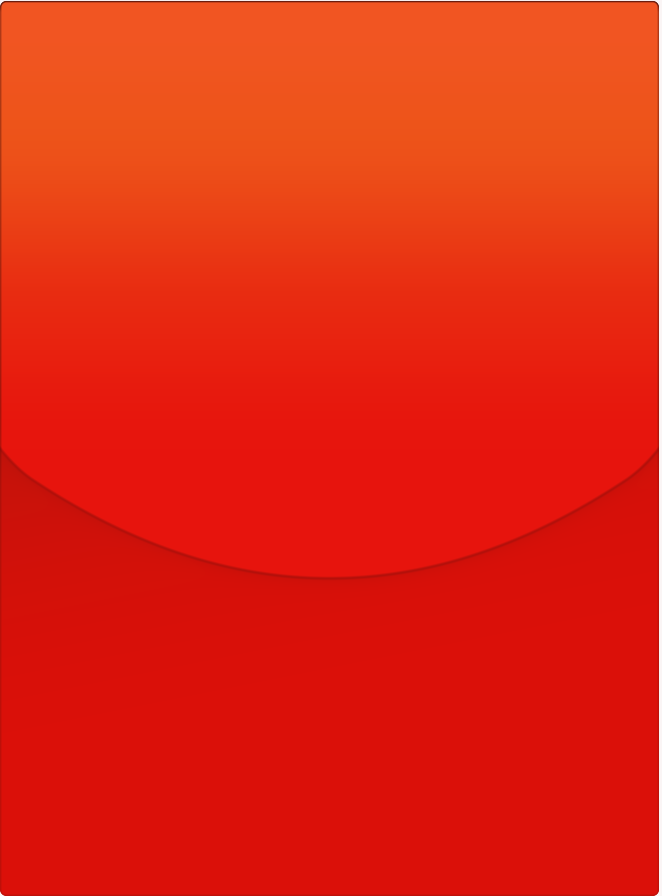
Write a Shadertoy shader that draws this background.

```glsl
const vec3 PAPER = vec3(0.98, 0.96, 0.96);
const vec3 FLAP_TOP = vec3(0.945, 0.335, 0.135);
const vec3 FLAP_ORANGE = vec3(0.93, 0.328, 0.10);
const vec3 FLAP_MIDDLE = vec3(0.912, 0.19, 0.07);
const vec3 FLAP_RED = vec3(0.906, 0.08, 0.05);
const vec3 POCKET_DARK = vec3(0.77, 0.072, 0.04);
const vec3 POCKET_RED = vec3(0.86, 0.062, 0.035);
const vec3 SEAM_COLOR = vec3(0.66, 0.06, 0.04);
const vec3 RIM_COLOR = vec3(0.30, 0.06, 0.03);

// Lengths are fractions of the canvas height unless noted.
const float CARD_RIGHT = 0.9955;    // fraction of the canvas width
const float CARD_TOP = 0.999;
const float CORNER_RADIUS = 0.007;
const float RIM_WIDTH = 0.0016;
const float FLAP_TIP = 0.3545;
const float FLAP_RISE = 0.1354;
const float FLAP_SHOULDER = 0.0095; // extra lift close to the sides
const float SEAM_WIDTH = 0.0018;
const float SHADOW_WIDTH = 0.007;
const float SHADOW_STRENGTH = 0.25;
const float SHADE_TILT = 0.2;

float roundedBox(vec2 p, vec2 halfSize, float radius) {
    vec2 q = abs(p) - halfSize + radius;
    return length(max(q, 0.0)) + min(max(q.x, q.y), 0.0) - radius;
}

// Height of the flap edge; t runs from -1 to 1 across the card.
float flapEdge(float t) {
    float shoulder = max(abs(t) - 0.9, 0.0) / 0.1;
    return FLAP_TIP + FLAP_RISE * t * t + FLAP_SHOULDER * shoulder * shoulder;
}

vec3 flapColor(float y) {
    vec3 color = mix(FLAP_ORANGE, FLAP_TOP, smoothstep(0.84, 0.98, y));
    color = mix(FLAP_MIDDLE, color, smoothstep(0.655, 0.865, y));
    return mix(FLAP_RED, color, smoothstep(0.49, 0.74, y));
}

vec3 pocketColor(vec2 p) {
    float depth = 1.0 - p.y + SHADE_TILT * p.x;
    float remaining = 1.0 - clamp((depth - 0.51) / 0.38, 0.0, 1.0);
    return mix(POCKET_RED, POCKET_DARK, remaining * remaining);
}

void mainImage(out vec4 fragColor, in vec2 fragCoord) {
    vec2 p = fragCoord / iResolution.y;
    float pixel = 1.0 / iResolution.y;
    float aspect = iResolution.x / iResolution.y;
    vec2 halfCard = 0.5 * vec2(CARD_RIGHT * aspect, CARD_TOP);

    // Signed distance to the curved flap, positive inside it
    float t = (p.x - halfCard.x) / halfCard.x;
    float edge = flapEdge(t);
    float slope = (flapEdge(t + 0.005) - flapEdge(t - 0.005)) / (0.01 * halfCard.x);
    float flapDist = (p.y - edge) / sqrt(1.0 + slope * slope);

    // Pocket with the soft shadow beneath the flap
    vec3 pocket = pocketColor(p);
    float shadow = exp(-max(-flapDist, 0.0) / SHADOW_WIDTH);
    pocket = mix(pocket, SEAM_COLOR, SHADOW_STRENGTH * shadow);

    // Flap and its dark seam
    float flapMask = smoothstep(-0.7 * pixel, 0.7 * pixel, flapDist);
    vec3 color = mix(pocket, flapColor(p.y), flapMask);
    float seam = 1.0 - smoothstep(0.0, SEAM_WIDTH + pixel, abs(flapDist));
    color = mix(color, SEAM_COLOR, 0.75 * seam);

    // Card rim, strongest along the top
    float cardDist = roundedBox(p - halfCard, halfCard, CORNER_RADIUS);
    float rim = smoothstep(-RIM_WIDTH - 0.7 * pixel, -RIM_WIDTH + 0.7 * pixel, cardDist);
    float rimStrength = mix(0.2, 0.4, smoothstep(0.45, 0.55, p.y));
    rimStrength = mix(rimStrength, 0.8, smoothstep(0.985, 0.996, p.y));
    color = mix(color, RIM_COLOR, rim * rimStrength);

    float cardMask = 1.0 - smoothstep(-0.5 * pixel, 0.5 * pixel, cardDist);
    fragColor = vec4(mix(PAPER, color, cardMask), 1.0);
}
```
